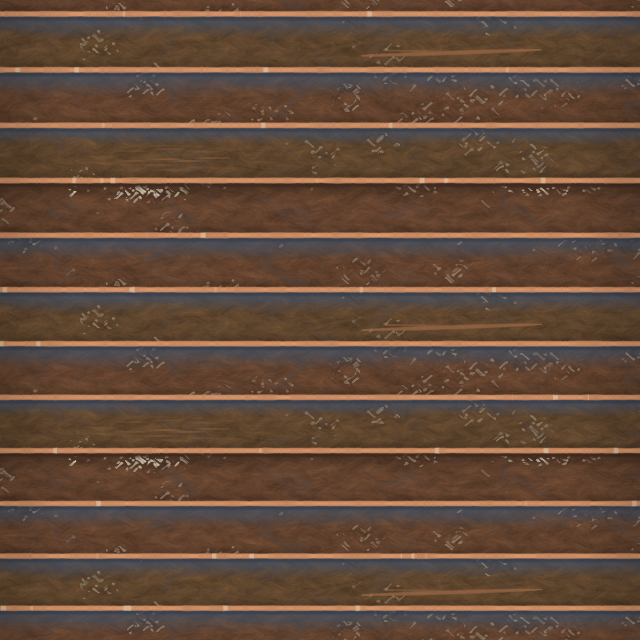
Write a WebGL 1 fragment shader that draws this texture.

```glsl
precision highp float;
// Worn brown planks with slate upper shading, copper seams, chips and scratches.
uniform vec2 u_resolution;

vec2 hash2(vec2 p) {
  return fract(sin(vec2(dot(p, vec2(127.1, 311.7)), dot(p, vec2(269.5, 183.3)))) * 4375.85);
}

// Cellular noise: x = distance to the nearest point, y = random value of its cell.
vec2 cells(vec2 p) {
  vec2 base = floor(p), nearest = vec2(9.0, 0.0);
  for (int j = -1; j <= 1; j++) {
    for (int i = -1; i <= 1; i++) {
      vec2 cell = base + vec2(float(i), float(j));
      float d = length(cell + hash2(cell) - p);
      if (d < nearest.x) nearest = vec2(d, hash2(cell + 41.3).x);
    }
  }
  return nearest;
}

// Warped layered sines, roughly -1 to 1.
float grain(vec2 p) {
  float sum = 0.0, amp = 0.5;
  for (int i = 0; i < 5; i++) {
    p += 0.7 * sin(p.yx * 1.3 + float(i) * 2.1);
    sum += amp * sin(p.x) * cos(p.y);
    p = mat2(1.5, 1.2, -1.2, 1.5) * p + 3.7;
    amp *= 0.75;
  }
  return sum;
}

float blob(vec2 p, vec2 center, vec2 radius) {
  p = (p - center) / radius;
  return exp(-dot(p, p));
}

// Thin stroke that tapers at both ends.
float scratch(vec2 p, vec2 a, vec2 b, float width) {
  vec2 ab = b - a;
  float h = clamp(dot(p - a, ab) / dot(ab, ab), 0.0, 1.0);
  float taper = width * sqrt(4.0 * h * (1.0 - h));
  return 1.0 - smoothstep(taper * 0.4, taper + 0.012, length(p - a - ab * h));
}

float isKind(float kind, float n) {
  return step(abs(kind - n), 0.5);
}

void main() {
  vec2 uv = gl_FragCoord.xy / u_resolution;

  // Planks get slightly narrower downward; their wear repeats every five.
  float row = 149.56 - sqrt(22442.5 - 3413.3 * (1.0 - uv.y));
  float kind = mod(floor(row), 5.0);
  float f = fract(row);
  vec2 p = vec2(uv.x * 11.7, f);
  vec2 q = p + vec2(kind * 3.1, kind * 7.0);

  // Brown wood with long streaks and fine mottling.
  float streaks = grain(q * vec2(1.6, 9.0));
  float mottle = grain(q * vec2(7.0, 12.0) + 20.0);
  vec3 brown = mix(vec3(0.385, 0.258, 0.178), vec3(0.37, 0.27, 0.175),
                   isKind(kind, 0.0) + isKind(kind, 2.0));
  vec3 color = brown * (1.0 + 0.10 * streaks + 0.13 * mottle);
  float stain = smoothstep(0.25, 0.9, grain(q * vec2(3.0, 4.0) + 8.0));
  color = mix(color, vec3(0.33, 0.28, 0.27), 0.4 * stain);
  color *= 1.0 - 0.15 * smoothstep(0.78, 0.95, f);

  // Slate shade under each seam, missing on one plank in five.
  float bare = isKind(kind, 3.0);
  float depth = 0.46 + 0.08 * sin(kind * 2.2);
  float shade = 1.0 - smoothstep(0.1, depth, f + 0.05 * streaks + 0.03 * mottle);
  vec3 slate = vec3(0.30, 0.305, 0.335) * (1.0 + 0.07 * mottle);
  color = mix(color, slate, shade * (1.0 - bare));
  color *= 1.0 - 0.2 * bare * (1.0 - smoothstep(0.1, 0.4, f));

  // Chip density: loose groups, plus the strong patches of some planks.
  vec2 group = cells(vec2(q.x * 0.85, f * 1.2 + kind * 7.0));
  float wear = 0.45 * (1.0 - smoothstep(0.1, 0.5, group.x)) * step(0.5, group.y);
  float ring = exp(-pow((length(p - vec2(6.35, 0.5)) - 0.19) / 0.1, 2.0));
  wear += isKind(kind, 1.0) * (0.7 * ring + 0.55 * blob(p, vec2(8.3, 0.5), vec2(0.65, 0.35)));
  wear += isKind(kind, 4.0) * (0.6 * blob(p, vec2(11.0, 0.22), vec2(0.65, 0.15))
                             + 0.7 * blob(p, vec2(2.2, 0.9), vec2(0.25, 0.12)));
  float bright = bare * (blob(p, vec2(2.7, 0.24), vec2(0.7, 0.13))
                       + blob(p, vec2(9.8, 0.17), vec2(0.7, 0.07))
                       + blob(p, vec2(1.35, 0.2), vec2(0.13, 0.09)));
  wear += 0.8 * bright;
  vec2 chip = cells(q * vec2(8.5, 11.0) + 0.5 * sin(q.yx * 23.0));
  float flake = (1.0 - smoothstep(0.2, 0.5, chip.x)) * step(chip.y, wear);
  vec3 chipColor = mix(vec3(0.56, 0.50, 0.43), vec3(0.80, 0.77, 0.69), min(bright, 1.0));
  color *= 1.0 - 0.15 * min(wear, 1.0) * smoothstep(0.3, 0.7, chip.x);
  color = mix(color, chipColor, flake * (0.45 + 0.4 * fract(chip.y * 17.0) + 0.15 * bright));

  // Long scratches on one plank, short rubbed streaks on another.
  float scrape = max(scratch(p, vec2(6.6, 0.75), vec2(9.9, 0.64), 0.045),
                     0.6 * scratch(p, vec2(7.0, 0.65), vec2(9.0, 0.7), 0.025));
  color = mix(color, vec3(0.60, 0.40, 0.27), 0.75 * isKind(kind, 0.0) * scrape);
  float rub = 1.0 - smoothstep(0.1, 0.4, cells(p * vec2(0.9, 13.0)).x);
  rub *= isKind(kind, 2.0) * blob(p, vec2(3.2, 0.6), vec2(1.2, 0.2));
  color = mix(color, vec3(0.52, 0.36, 0.23), 0.8 * rub);

  // Copper seam with nicked edges and a dark line beneath it.
  float seamRow = floor(row + 0.5);
  float offset = row - seamRow;
  float nick = grain(vec2(uv.x * 60.0, seamRow * 5.3));
  float under = smoothstep(0.02, 0.06, offset) * (1.0 - smoothstep(0.08, 0.15, offset));
  color = mix(color, mix(vec3(0.21, 0.24, 0.29), vec3(0.22, 0.15, 0.11), bare), 0.75 * under);
  float seam = 1.0 - smoothstep(0.032, 0.068, abs(offset) + 0.008 * nick);
  vec3 copper = vec3(0.82, 0.565, 0.40) * (1.0 + 0.07 * nick - 1.5 * abs(offset));
  vec2 spark = cells(vec2(uv.x * 90.0, seamRow * 3.7));
  copper = mix(copper, vec3(0.88, 0.76, 0.64),
               0.7 * step(0.93, spark.y) * (1.0 - smoothstep(0.2, 0.5, spark.x)));
  color = mix(color, copper, seam);

  // Gentle darkening toward the sides.
  color *= 1.0 - 0.12 * smoothstep(0.38, 0.5, abs(uv.x - 0.5));
  gl_FragColor = vec4(color, 1.0);
}
```
